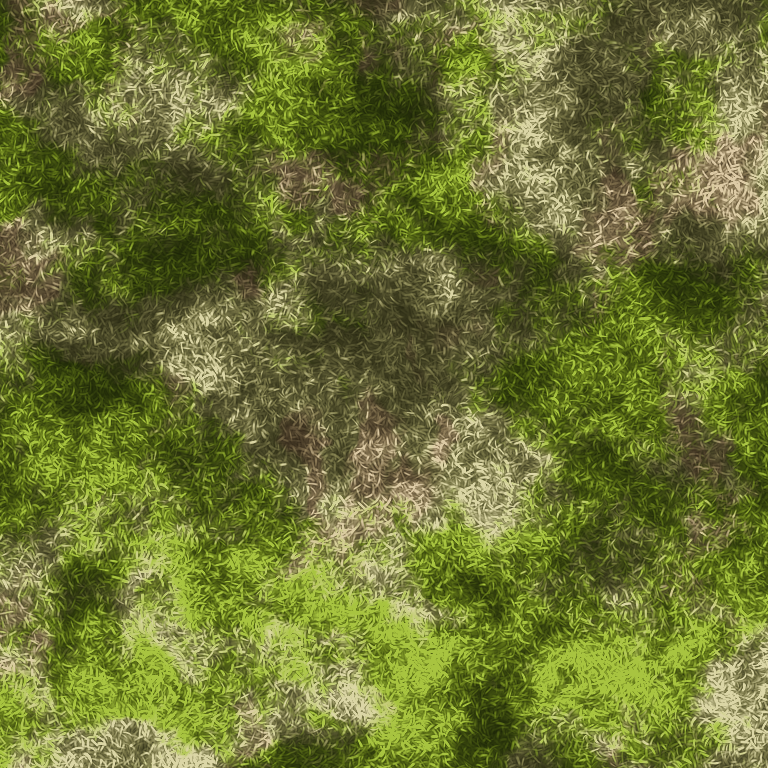
Write a WebGL 1 fragment shader that draws this texture.

```glsl
precision highp float;
// Patchy lawn seen from above: lush tufts, dry straw and bare soil.
// Layers of short thin blades give the fine tone; ragged fractal noise
// picks the ground cover, and a sunlit lower part fades into shade above.

uniform vec2 u_resolution;

#define BLADE_DENSITY 84.0
#define BLADE_WIDTH 0.10
#define BLADE_LENGTH 0.90
#define BLADE_BEND 0.22
#define BLADE_SHADOW 0.36
#define PATCH_SCALE 6.5
#define LUSH_LEVEL 0.525
#define SOIL_LEVEL 0.55
#define SUN 1.40
#define SHADE 0.92

const float LAYERS = 7.0;

float hash(vec2 p) {
  return fract(sin(dot(p, vec2(127.1, 311.7))) * 43758.5453);
}

vec2 hash2(vec2 p) {
  return vec2(hash(p), hash(p + 71.3));
}

float noise(vec2 p) {
  vec2 i = floor(p);
  vec2 f = fract(p);
  f = f * f * (3.0 - 2.0 * f);
  float low = mix(hash(i), hash(i + vec2(1.0, 0.0)), f.x);
  float high = mix(hash(i + vec2(0.0, 1.0)), hash(i + 1.0), f.x);
  return mix(low, high, f.y);
}

float fbm(vec2 p) {
  float sum = 0.0;
  float weight = 0.46;
  for (int i = 0; i < 4; i++) {
    sum += weight * noise(p);
    p = mat2(1.6, 1.2, -1.2, 1.6) * p + 13.7;
    weight *= 0.6;
  }
  return sum;
}

// Returns the tone (x) and the dryness offset (y) of the topmost blades.
vec2 blades(vec2 p, float lean, float pixel) {
  vec2 result = vec2(0.4, 0.0);
  float soft = max(pixel * BLADE_DENSITY * 0.8, 0.09);
  for (float layer = 0.0; layer < LAYERS; layer++) {
    vec2 q = p * BLADE_DENSITY + layer * vec2(17.37, 9.61);
    vec2 cell = floor(q);
    float height = mix(0.65, 1.0, layer / (LAYERS - 1.0));
    for (float y = -1.0; y <= 1.0; y++) {
      for (float x = -1.0; x <= 1.0; x++) {
        vec2 id = cell + vec2(x, y);
        vec2 place = hash2(id + layer * 31.0);
        vec2 look = hash2(id + layer * 31.0 + 157.7);
        float opacity = mix(0.35, 0.95, fract(look.y * 5.17 + place.x));
        float angle = lean + (fract(look.x * 7.31 + place.y) - 0.5) * 2.6;
        vec2 dir = vec2(cos(angle), sin(angle));
        vec2 d = q - id - place;
        float along = dot(d, dir);
        float across = dot(d, vec2(-dir.y, dir.x));
        across += (look.y - 0.5) * 2.0 * BLADE_BEND * along * along;
        float reach = BLADE_LENGTH * mix(0.5, 1.0, place.y);
        float ends = 1.0 - smoothstep(0.4, 1.0, abs(along) / reach);
        float dist = abs(across) - BLADE_WIDTH * mix(0.6, 1.4, place.x);
        float body = ends * (1.0 - smoothstep(-soft, soft, dist));
        float shadow = ends * (1.0 - smoothstep(0.0, 0.22, dist));
        result.x *= 1.0 - BLADE_SHADOW * opacity * shadow;
        vec2 blade = vec2(mix(0.35, 1.45, look.x) * height, look.y - 0.5);
        result = mix(result, blade, opacity * body);
      }
    }
  }
  return result;
}

vec3 ramp(vec3 dark, vec3 middle, vec3 light, float v) {
  vec3 c = mix(dark, middle, clamp(v * 2.0, 0.0, 1.0));
  return mix(c, light, clamp(v * 2.0 - 1.0, 0.0, 1.0));
}

void main() {
  vec2 p = gl_FragCoord.xy / u_resolution.y;
  float pixel = 1.0 / u_resolution.y;

  // Broad fields, warped so that the patches have ragged outlines
  vec2 warp = vec2(fbm(p * 16.0 + 3.1), fbm(p * 16.0 + 41.7)) - 0.5;
  vec2 w = p + 0.08 * warp;
  float cover = fbm(w * PATCH_SCALE + 5.3);
  float bare = fbm(w * vec2(10.0, 6.5) + 27.9);
  float blotch = fbm(w * 7.5 + 63.1);
  float clump = fbm(p * 34.0 + 11.9);
  float lean = 1.57 + (noise(p * 13.0 + 19.0) - 0.5) * 4.2;

  vec2 blade = blades(p, lean, pixel);

  // Light: sunlit bottom, shaded top, uneven hollows, clumps and grain
  float dusk = smoothstep(0.24, 0.5, p.y + 0.4 * (blotch - 0.5));
  float light = mix(SUN, SHADE, dusk);
  light *= mix(0.42, 1.58, smoothstep(0.22, 0.78, blotch));
  light *= mix(0.65, 1.35, smoothstep(0.2, 0.8, clump));
  float grain = mix(0.8, 1.2, noise(p * 200.0));
  float v = blade.x * light * grain;

  // Ground cover: each blade shifts a little between green and straw
  float patchiness = cover + 0.16 * (clump - 0.5) - 0.16 * blade.y;
  float lush = smoothstep(-0.11, 0.11, patchiness - LUSH_LEVEL);
  float soil = smoothstep(0.0, 0.14, bare - SOIL_LEVEL) * (1.0 - lush);
  v *= mix(1.12, 0.96, lush);

  vec3 straw = ramp(vec3(0.13, 0.13, 0.05), vec3(0.49, 0.48, 0.29), vec3(0.86, 0.84, 0.65), v);
  vec3 grass = ramp(vec3(0.08, 0.11, 0.02), vec3(0.37, 0.45, 0.09), vec3(0.66, 0.77, 0.25), v);
  vec3 earth = ramp(vec3(0.16, 0.11, 0.07), vec3(0.54, 0.45, 0.33), vec3(0.87, 0.78, 0.65), v);

  vec3 color = mix(mix(straw, grass, lush), earth, 0.75 * soil);
  gl_FragColor = vec4(color, 1.0);
}
```
